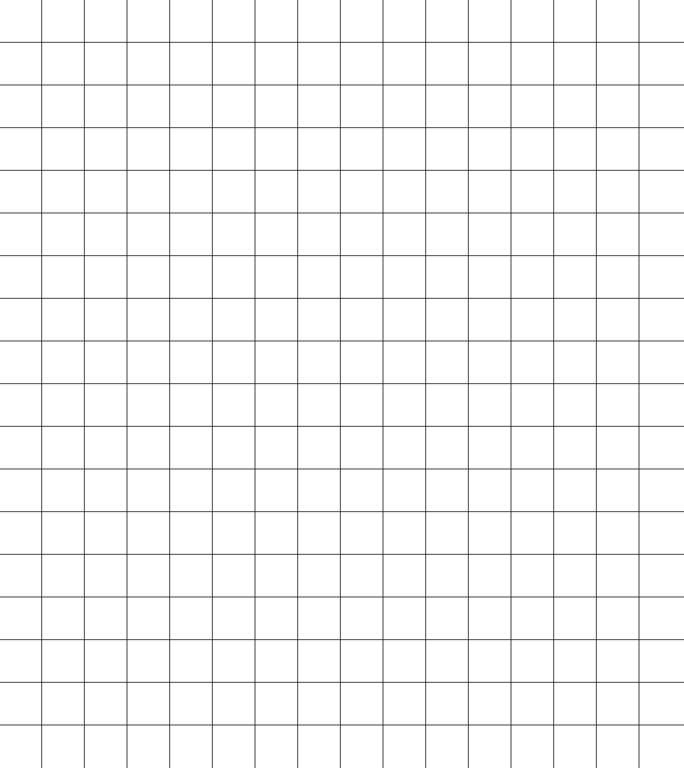
This pattern is drawn by a Shadertoy shader. Its source:

```glsl
#define COLUMNS 16.0
#define ROWS 18.0
#define LINE_WIDTH 0.0183              // share of one cell
#define GRID_SHIFT vec2(-0.0234, 0.008) // in cells
#define SOFTNESS 1.2                   // edge filter, in pixels
#define PAPER vec3(1.0)
#define INK vec3(0.10, 0.095, 0.095)

// Share of the filter window, centred at a distance, that the line covers
vec2 lineCoverage(vec2 dist, float filterWidth) {
    vec2 low = max(dist - 0.5 * filterWidth, vec2(-0.5 * LINE_WIDTH));
    vec2 high = min(dist + 0.5 * filterWidth, vec2(0.5 * LINE_WIDTH));
    return max(high - low, 0.0) / filterWidth;
}

void mainImage(out vec4 fragColor, in vec2 fragCoord) {
    // Square cells, sized by the canvas height
    float cellsPerPixel = ROWS / iResolution.y;
    vec2 cell = fragCoord * cellsPerPixel - GRID_SHIFT;

    // Nearest inner line on each axis; the outer border stays open
    vec2 nearest = clamp(floor(cell + 0.5), vec2(1.0), vec2(COLUMNS, ROWS) - 1.0);
    vec2 dist = abs(cell - nearest);

    // Join both line sets without darkening the crossings twice
    vec2 cover = lineCoverage(dist, SOFTNESS * cellsPerPixel);
    float ink = 1.0 - (1.0 - cover.x) * (1.0 - cover.y);

    fragColor = vec4(mix(PAPER, INK, ink), 1.0);
}
```
